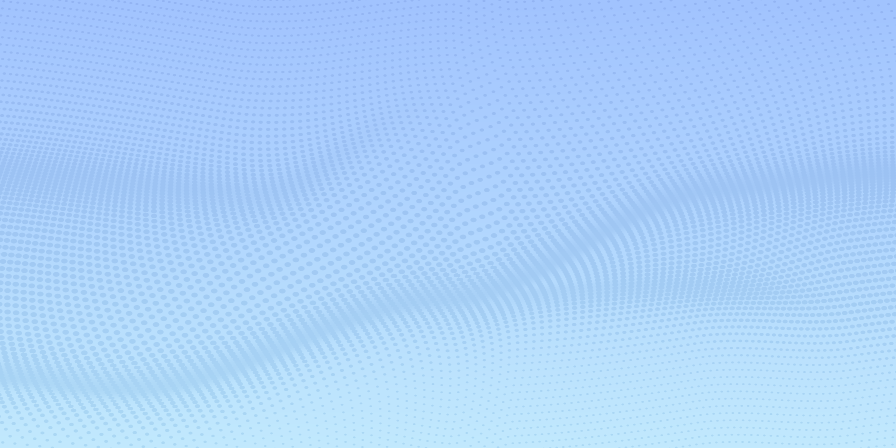
This background is drawn by a WebGL 2 fragment shader. Its source:

```glsl
#version 300 es
precision highp float;
// Pale blue gradient under a rippling sheet of halftone dots.
// A regular dot grid is bent by smooth curves; its rows crowd together along
// three folds, where the dots merge into fine strokes and a soft band of shade.

uniform vec2 u_resolution;
out vec4 fragColor;

// Height of each fold at a given x, in units of the canvas height.
float upperFold(float x) {
    return 0.62 - 0.1 * x + 0.25 * smoothstep(0.55, 1.0, x);
}

float mainFold(float x) {
    return 0.155 - 0.025 * smoothstep(0.0, 0.25, x)
         + 0.20 * smoothstep(0.3, 1.0, x)
         + 0.24 * smoothstep(1.0, 1.6, x)
         + 0.04 * smoothstep(1.5, 2.0, x);
}

float lowerFold(float x) {
    return 0.33 + 0.035 * sin(3.5 * (x - 1.05));
}

// Soft band of shade with its own reach below and above the fold.
float band(float d, float below, float above) {
    float t = d / (d < 0.0 ? below : above);
    return exp(-t * t);
}

void main() {
    vec2 p = gl_FragCoord.xy / u_resolution.y;
    p.x *= 2.0 * u_resolution.y / u_resolution.x;

    // Signed heights above the folds, and how strong each fold is here
    float upper = p.y - upperFold(p.x);
    float middle = p.y - mainFold(p.x);
    float lower = p.y - lowerFold(p.x);
    float upperStrength = 1.0 - smoothstep(0.5, 1.05, p.x);
    float lowerStrength = smoothstep(1.0, 1.15, p.x) * (1.0 - smoothstep(1.55, 1.9, p.x));

    // Bent grid: columns sway, rows are squeezed near the folds
    float sway = 0.12 * sin(4.0 * p.y - 2.5 * p.x + 0.3)
               + 0.03 * smoothstep(0.6, 1.2, p.x) * tanh(middle / 0.09);
    float column = 55.0 * (p.x + sway);
    float row = 62.0 * p.y + 4.0 * sin(2.5 * p.x - 1.0)
              + 5.0 * upperStrength * tanh(upper / 0.06)
              + 6.0 * tanh(middle / 0.055)
              + 3.0 * lowerStrength * tanh(lower / 0.045);
    vec2 grid = vec2(column, row);

    // Offset from the cell centre, carried back to the canvas to keep dot shape
    mat2 bend = mat2(dFdx(grid), dFdy(grid));
    vec2 offset = inverse(bend) * (fract(grid) - 0.5);
    float reach = length(offset * vec2(1.0, 1.35));

    // Dots are largest in the middle of the sheet and shrink towards its ends
    float depth = mix(-middle, -lower, smoothstep(1.0, 1.35, p.x));
    float aboveRadius = mix(0.0073, 0.0032, smoothstep(0.4, 0.95, p.y));
    float belowRadius = mix(0.0066, 0.0028, smoothstep(0.0, 0.2, depth));
    float radius = mix(belowRadius, aboveRadius, smoothstep(-0.03, 0.03, middle));
    float dots = clamp(radius * u_resolution.y - reach + 0.5, 0.0, 1.0);

    // Shade gathered along the folds, where single dots dissolve
    float shade = 0.5 * upperStrength * band(upper, 0.04, 0.03);
    shade = max(shade, 0.85 * band(middle, 0.02, 0.035));
    shade = max(shade, 0.4 * lowerStrength * band(lower, 0.03, 0.012));

    vec3 sky = mix(vec3(0.757, 0.912, 0.992), vec3(0.63, 0.763, 0.997), p.y);
    vec3 ink = mix(vec3(0.095, 0.07, 0.04), vec3(0.06, 0.064, 0.05), p.y);
    float coverage = mix(0.9 * dots, 0.9, 0.85 * shade);
    fragColor = vec4(sky - ink * coverage, 1.0);
}
```
